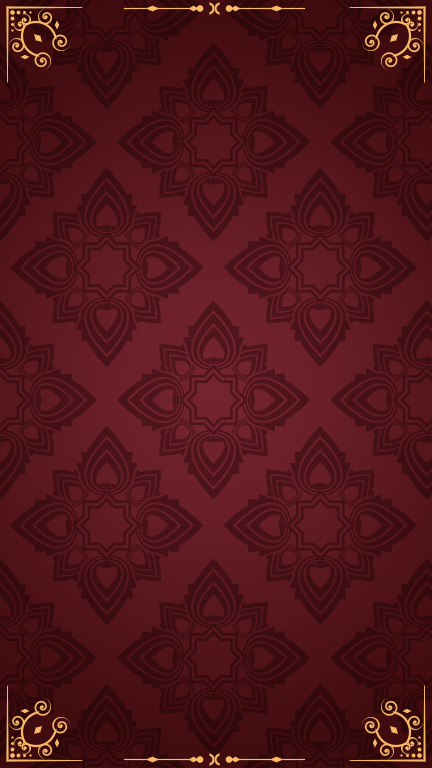
This pattern is drawn by a Shadertoy shader. Its source:

```glsl
// Dark red damask: eight-petalled rosettes on two interleaved lattices under
// a soft vignette, framed by gold scrollwork. Petals are nested ogee outlines;
// the frame is folded from one corner. One unit is 1/432 of the canvas width.

float cover(float d, float aa) { return clamp(0.5 - d / aa, 0.0, 1.0); }

float box(vec2 p, float halfSide) {
    p = abs(p) - halfSide;
    return max(p.x, p.y);
}

float segment(vec2 p, vec2 a, vec2 b) {
    vec2 ab = b - a;
    return length(p - a - ab * clamp(dot(p - a, ab) / dot(ab, ab), 0.0, 1.0));
}

float rhomb(vec2 p, vec2 size) {
    p = abs(p);
    return (p.x * size.y + p.y * size.x - size.x * size.y) / length(size);
}

// Scroll that winds out to the given radius
float scroll(vec2 p, float radius, float turn) {
    float r = length(p), gap = 5.2;
    float winding = r / gap - turn * atan(p.y, p.x + 1e-4) / 6.28319;
    float d = abs(fract(winding + 0.5) - 0.5) * gap - 0.85;
    return min(max(d, r - radius), r - 1.7);
}

// Nested pointed arches, alternating light and dark, with feathered sides
float petal(float ink, vec2 p, float aa) {
    p.x = abs(p.x);
    for (int i = 0; i < 7; i++) {
        float k = float(i), dark = mod(k, 2.0);
        float base = 28.0 + 1.5 * k;
        float tip = 103.0 - 6.6 * k + 3.2 * dark;
        float s = clamp((p.y - base) / (tip - base), 0.0, 1.0);
        float w = (29.0 - 3.0 * k + dark) * 2.6 * sqrt(s) * (1.0 - s);
        if (i < 2 && p.y > 52.0 && p.y < 74.0) w += 6.0 * fract((p.y - 52.0) / 11.0);
        float d = max((p.x - w) * 0.75, max(base - p.y, p.y - tip));
        ink = mix(ink, dark, cover(d, aa));
    }
    return ink;
}

float rosette(vec2 p, float aa) {
    p = abs(p) * vec2(1.03, 1.0);
    vec2 q = vec2(min(p.x, p.y), max(p.x, p.y));
    vec2 diagonal = vec2(q.y - q.x, q.y + q.x) * 0.70711;

    // Short diagonal petals lie behind the long axial ones
    vec2 small = vec2(diagonal.x, diagonal.y - 34.0) * 1.55 + vec2(0.0, 30.0);
    float ink = petal(0.0, small, aa * 1.55);
    ink = petal(ink, q, aa);
    ink = max(ink, cover(rhomb(q - vec2(0.0, 40.0), vec2(13.0, 2.8)), aa));

    // Star of two squares with a double outline
    float star = min(box(q, 17.0), box(diagonal, 17.0));
    for (int i = 3; i >= 0; i--)
        ink = mix(ink, mod(float(i), 2.0), cover(star - 2.7 * float(i), aa));
    return ink;
}

// Corner scrollwork, mirrored across its diagonal
float cornerOrnament(vec2 p) {
    vec2 q = vec2(max(p.x, p.y), min(p.x, p.y));
    float d = segment(q, vec2(6.0, 7.5), vec2(82.0, 7.5)) - mix(1.2, 0.4, clamp(q.x / 82.0, 0.0, 1.0));
    d = min(d, scroll(q - vec2(46.0, 17.0), 8.0, 1.0));
    d = min(d, scroll(q - vec2(61.0, 42.0), 9.0, -1.0));
    d = min(d, scroll(q - vec2(25.0, 20.0), 6.0, -1.0));

    // Stem linking the scrolls
    vec2 s = q - vec2(36.0, 42.0);
    float stem = abs(length(s) - 20.0) - 1.1;
    d = min(d, max(stem, s.y + 3.0));

    // Diamond on the diagonal, beads along the edge
    vec2 along = vec2(q.x + q.y - 76.0, q.x - q.y) * 0.70711;
    d = min(d, rhomb(along, vec2(5.5, 3.2)));
    for (int i = 0; i < 4; i++) {
        float k = float(i);
        d = min(d, length(q - vec2(12.5 + 6.0 * k, 12.5)) - 2.3 + 0.4 * k);
    }
    return min(d, rhomb(q - vec2(57.0, 25.0), vec2(2.2, 4.5)));
}

// Slim rule with leaves, beads and a crossed clasp
float edgeOrnament(vec2 p) {
    float d = segment(p, vec2(25.0, 0.0), vec2(56.0, 0.0)) - 0.6;
    d = min(d, segment(p, vec2(69.0, 0.0), vec2(90.0, 0.0)) - 0.6);
    d = min(d, rhomb(p - vec2(62.0, 0.0), vec2(7.0, 2.8)));
    d = min(d, rhomb(p - vec2(21.0, 0.0), vec2(5.0, 2.8)));
    d = min(d, length(p - vec2(14.5, 0.0)) - 3.3);
    return min(d, max(abs(length(p - vec2(6.0, 0.0)) - 5.0) - 1.1, p.x - 5.0));
}

void mainImage(out vec4 fragColor, in vec2 fragCoord) {
    float aa = 432.0 / iResolution.x;
    vec2 canvas = iResolution.xy * aa;
    vec2 p = fragCoord * aa - 0.5 * canvas;

    // Vignetted ground
    float shade = smoothstep(0.0, 1.2, length(p / vec2(345.0, 384.0)));
    vec3 color = mix(vec3(0.45, 0.14, 0.18), vec3(0.24, 0.04, 0.05), shade);

    // Two interleaved rosette lattices
    vec2 cell = vec2(213.5, 258.0);
    vec2 a = p + vec2(2.5, 16.0);
    vec2 b = a - vec2(106.75, 132.5);
    float ink = max(rosette(a - cell * round(a / cell), aa),
                    rosette(b - cell * round(b / cell), aa));
    color *= mix(vec3(1.0), vec3(0.70, 0.60, 0.62), ink);

    // Gold frame
    vec2 fromCorner = 0.5 * canvas - abs(p);
    float gold = min(cornerOrnament(fromCorner), edgeOrnament(vec2(abs(p.x + 1.5), fromCorner.y - 8.5)));
    color = mix(color, vec3(0.97, 0.73, 0.40), cover(gold, aa));
    fragColor = vec4(color, 1.0);
}
```
